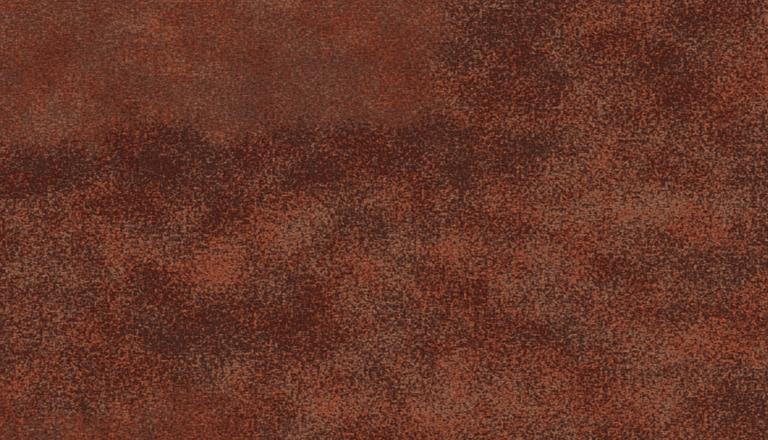
Write a Shadertoy shader that draws this texture.

```glsl
// Weathered rust: a broad, horizontally drawn tone field is broken into
// fine speckles by small gradient noise, then tinted from plum to orange
// and tan. A calmer, worn sheet lies at the upper left.

vec2 randomGradient(vec2 cell) {
    vec3 q = fract(cell.xyx * vec3(0.1031, 0.1030, 0.0973));
    q += dot(q, q.yzx + 33.33);
    float angle = 6.2832 * fract((q.x + q.y) * q.z);
    return vec2(cos(angle), sin(angle));
}

float gradientNoise(vec2 p) {
    vec2 cell = floor(p), f = fract(p);
    vec2 u = f * f * f * (f * (f * 6.0 - 15.0) + 10.0);
    vec2 e = vec2(1.0, 0.0);
    float a = dot(randomGradient(cell), f);
    float b = dot(randomGradient(cell + e.xy), f - e.xy);
    float c = dot(randomGradient(cell + e.yx), f - e.yx);
    float d = dot(randomGradient(cell + e.xx), f - e.xx);
    return mix(mix(a, b, u.x), mix(c, d, u.x), u.y);
}

float fbm(vec2 p) {
    float sum = 0.0, amplitude = 1.0;
    for (int i = 0; i < 5; i++) {
        sum += amplitude * gradientNoise(p);
        p = mat2(1.9, 0.5, -0.5, 1.9) * p + 17.3;
        amplitude *= 0.62;
    }
    return sum;
}

// Soft elliptical stain, 1 at its centre
float stain(vec2 p, vec2 centre, vec2 radius) {
    vec2 d = (p - centre) / radius;
    return exp(-dot(d, d));
}

void mainImage(out vec4 fragColor, in vec2 fragCoord) {
    vec2 p = fragCoord / iResolution.y;
    float warp = fbm(p * vec2(4.0, 5.5) + 41.0);
    vec2 w = p + 0.08 * vec2(warp, fbm(p * 5.0 + 73.0));

    // Worn sheet above and red strip along the lower left
    float sheet = smoothstep(0.63, 0.73, w.y) * (1.0 - smoothstep(0.92, 1.08, w.x));
    float strip = (1.0 - smoothstep(0.05, 0.15, w.y)) * (1.0 - smoothstep(0.4, 0.7, w.x));
    float calm = max(sheet, 0.7 * strip);

    // Broad tone with dark bands and brighter patches
    float tone = 0.01 + 0.34 * fbm(p * vec2(4.2, 6.5) + 9.0);
    tone += 0.26 * fbm(p * vec2(13.0, 16.0) + 27.0);
    tone -= 0.30 * stain(w, vec2(0.45, 0.62), vec2(0.75, 0.07));
    tone -= 0.18 * stain(w, vec2(0.35, 0.28), vec2(0.50, 0.09));
    tone -= 0.16 * stain(w, vec2(1.22, 0.86), vec2(0.28, 0.24));
    tone += 0.17 * stain(w, vec2(1.42, 0.58), vec2(0.24, 0.18));
    tone += 0.14 * stain(w, vec2(0.75, 0.45), vec2(0.55, 0.10));
    tone += 0.13 * stain(w, vec2(1.15, 0.14), vec2(0.50, 0.13));
    tone = mix(tone, 0.10 + 0.55 * tone, calm);

    // Speckles, muted on the calm areas
    float speckle = 0.8 * gradientNoise(p * vec2(92.0, 104.0));
    speckle += gradientNoise(p * vec2(168.0, 186.0) + 51.0);
    tone += speckle * mix(0.95, 0.34, calm);

    // Tint: small orange patches among tan and grey-brown ones
    float tintField = 0.6 * fbm(p * vec2(5.0, 7.0) + 120.0);
    tintField += 0.5 * gradientNoise(p * 36.0 + 33.0);
    tintField += 0.5 * gradientNoise(p * 85.0 + 61.0) - 0.25 * strip;
    float tanShare = smoothstep(-0.42, 0.38, tintField);
    vec3 plum = mix(vec3(0.29, 0.125, 0.095), vec3(0.275, 0.15, 0.12), tanShare);
    vec3 brown = mix(vec3(0.405, 0.19, 0.135), vec3(0.385, 0.22, 0.17), tanShare);
    vec3 bright = mix(vec3(0.55, 0.275, 0.185), vec3(0.52, 0.335, 0.25), tanShare);
    vec3 color = mix(plum, brown, smoothstep(-0.40, 0.02, tone));
    color = mix(color, bright, smoothstep(0.0, 0.46, tone));

    // Fine fibrous grain, slightly drawn along the horizontal
    float grain = gradientNoise(p * vec2(165.0, 235.0) + 5.0);
    grain += 0.5 * gradientNoise(p * vec2(75.0, 190.0) + 88.0);
    color *= 1.0 + 0.34 * grain;

    fragColor = vec4(clamp(color, 0.0, 1.0), 1.0);
}
```
